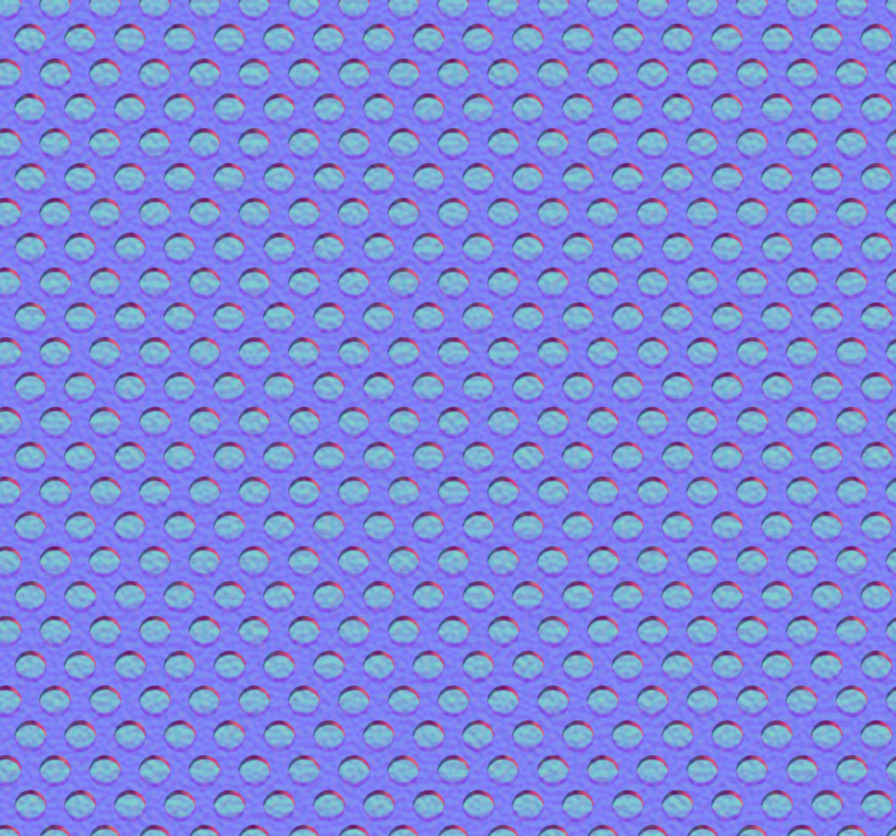
Reproduce this texture map procedurally as a Shadertoy shader.

```glsl
// Tangent-space normal map of a sheet with staggered round dimples.
// Each dimple is a tilted floor between two crescents (steep top wall, soft
// lower lip); wrapped gradient noise embosses a fine grain over everything.

const vec2  REPEATS    = vec2(18.0, 24.0);  // dimples per row, rows
const vec2  OFFSET     = vec2(0.11, 0.14);  // first dimple, from top left
const float ROW_HEIGHT = 0.70;              // row spacing / column spacing
const float RADIUS     = 0.322;             // in column spacings
const float WALL_WIDTH = 0.088;
const float LIP_WIDTH  = 0.095;
const float SOFTNESS   = 0.022;
const float JITTER     = 0.012;
const vec2  GRAIN_CELLS = vec2(126.0, 118.0);
const float GRAIN_FLAT  = 0.055;
const float GRAIN_FLOOR = 0.075;

const vec3 FLAT       = vec3(0.50, 0.50, 0.985);
const vec3 FLOOR_HIGH = vec3(0.49, 0.73, 0.85);
const vec3 FLOOR_LOW  = vec3(0.49, 0.64, 0.90);
const vec3 LIP        = vec3(0.51, 0.37, 0.93);
const vec3 WALL_LEFT  = vec3(0.27, 0.33, 0.58);
const vec3 WALL_TOP   = vec3(0.43, 0.17, 0.45);
const vec3 WALL_RIGHT = vec3(0.80, 0.31, 0.54);

// Two random values in 0..1 for a lattice point
vec2 hash2(vec2 cell) {
    uvec2 k = uvec2(cell) * uvec2(1597u, 3571u);
    uint n = (k.x ^ (k.y << 7)) + 977u;
    n = (n ^ (n >> 15)) * 73856093u;
    n = (n ^ (n >> 13)) * 19349663u;
    n ^= n >> 16;
    return vec2(n & 65535u, n >> 16) / 65535.0;
}

// Gradient noise that wraps after a whole number of cells
float corner(vec2 cell, vec2 toPoint, vec2 period) {
    float angle = 6.2832 * hash2(mod(cell, period)).x;
    return dot(vec2(cos(angle), sin(angle)), toPoint);
}

float gradientNoise(vec2 p, vec2 period) {
    vec2 i = floor(p), f = p - i;
    vec2 w = f * f * f * (f * (f * 6.0 - 15.0) + 10.0);
    vec2 e = vec2(1.0, 0.0);
    float low  = mix(corner(i, f, period), corner(i + e, f - e, period), w.x);
    float high = mix(corner(i + e.yx, f - e.yx, period),
                     corner(i + 1.0, f - 1.0, period), w.x);
    return mix(low, high, w.y);
}

// Slope of the grain height, by finite differences
vec2 grainSlope(vec2 uv) {
    vec2 p = uv * GRAIN_CELLS;
    vec2 e = vec2(0.3, 0.0);
    float here = gradientNoise(p, GRAIN_CELLS);
    return (vec2(gradientNoise(p + e, GRAIN_CELLS),
                 gradientNoise(p + e.yx, GRAIN_CELLS)) - here) / e.x;
}

// Soft coverage of a disc
float disc(vec2 p, float radius, float blur) {
    return 1.0 - smoothstep(-blur, blur, length(p) - radius);
}

void mainImage(out vec4 fragColor, in vec2 fragCoord) {
    vec2 uv = fragCoord / iResolution.xy;
    float blur = max(SOFTNESS, 0.75 * REPEATS.x / iResolution.x);

    // Staggered grid, rows counted downwards
    vec2 grid = vec2(uv.x, 1.0 - uv.y) * REPEATS - OFFSET;
    float row = floor(grid.y + 0.5);
    grid.x -= 0.5 * mod(row, 2.0);
    vec2 cell = vec2(floor(grid.x + 0.5), row);
    vec2 p = (grid - cell) * vec2(1.0, -ROW_HEIGHT);
    vec2 vary = hash2(mod(cell, REPEATS)) - 0.5;
    p += JITTER * vec2(vary.x, 0.0);

    // Dimple masks: whole disc, top wall crescent, lower lip crescent
    float hole = disc(p, RADIUS, blur);
    float wallWidth = WALL_WIDTH + JITTER * vary.y;
    float wall = 1.0 - disc(p + vec2(0.0, wallWidth), RADIUS, blur * 1.4);
    float lip  = 1.0 - disc(p - vec2(0.0, LIP_WIDTH), RADIUS, blur * 1.8);

    // Floor brightens upwards; wall turns from blue through plum to red
    vec2 q = p / RADIUS;
    vec3 color = mix(FLOOR_LOW, FLOOR_HIGH, smoothstep(-0.65, 0.15, q.y));
    color = mix(color, LIP, lip * step(q.y, 0.0));
    vec3 wallColor = mix(WALL_LEFT, WALL_TOP, smoothstep(-0.75, -0.05, q.x));
    wallColor = mix(wallColor, WALL_RIGHT,
                    smoothstep(0.0, 0.55, q.x + 0.25 * vary.x));
    color = mix(color, wallColor, wall * step(0.0, q.y));
    color = mix(FLAT, color, hole);

    // Embossed grain
    vec2 slope = grainSlope(uv);
    color.rg -= slope * mix(GRAIN_FLAT, GRAIN_FLOOR, hole) * vec2(0.6, 1.0);
    color.b -= 0.04 * dot(slope, slope);

    fragColor = vec4(clamp(color, 0.0, 1.0), 1.0);
}
```
